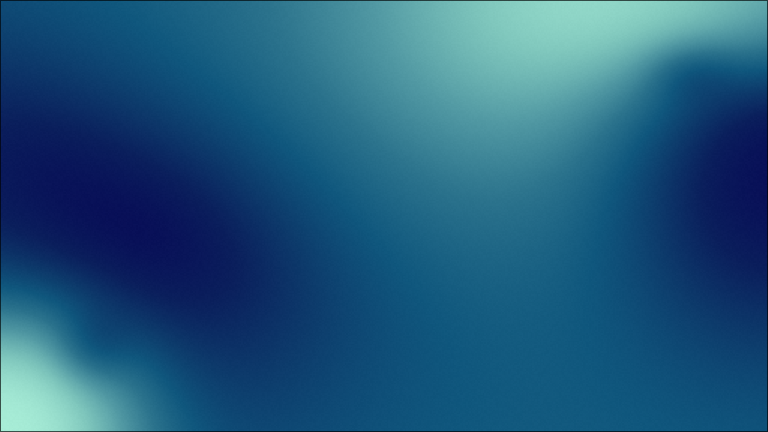
A Shadertoy shader for this background:

```glsl
#define BASE_TONE 0.45
#define GLOW_GAIN 0.47
#define LEFT_SHADE 1.0
#define RIGHT_SHADE 0.96
#define CORNER_GLOW 0.98
#define CORNER_NOTCH 0.42
#define TOP_NOTCH 0.27
#define GRAIN_CELLS 288.0
#define GRAIN_GAIN 0.011
#define FRAME_WIDTH 0.0014

// Tone ramp from deep navy through teal to pale mint
const vec3 RAMP[8] = vec3[8](
    vec3(0.03, 0.05, 0.34), vec3(0.04, 0.12, 0.36),
    vec3(0.05, 0.23, 0.42), vec3(0.06, 0.34, 0.49),
    vec3(0.17, 0.45, 0.55), vec3(0.32, 0.60, 0.64),
    vec3(0.50, 0.78, 0.74), vec3(0.67, 0.94, 0.85));

vec3 toneColor(float tone) {
    float t = clamp(tone, 0.0, 1.0) * 7.0;
    int i = min(int(t), 6);
    return mix(RAMP[i], RAMP[i + 1], t - float(i));
}

float hash(vec2 p) {
    return fract(sin(dot(p, vec2(12.9898, 78.233))) * 43758.5453);
}

// Elliptical Gaussian falloff
float blob(vec2 offset, vec2 radius) {
    vec2 q = offset / radius;
    return exp(-dot(q, q));
}

// Slanted shadow with a long tail, wider on its lower side
float leftShadow(vec2 offset) {
    vec2 axis = vec2(0.87, -0.49);
    vec2 q = vec2(dot(offset, axis), dot(offset, vec2(-axis.y, axis.x)));
    vec2 radius = vec2(q.x < 0.0 ? 0.75 : 0.48, q.y < 0.0 ? 0.42 : 0.29);
    return exp(-pow(length(q / radius), 1.75));
}

// Leaning shadow with a long lower tail and a firmer upper edge
float rightShadow(vec2 offset) {
    float across = (offset.x - 0.15 * max(offset.y, 0.0)) / 0.37;
    float below = min(offset.y, 0.0) / 0.39;
    float above = max(offset.y, 0.0) / 0.28;
    return exp(-across * across - below * below - pow(above, 3.0));
}

float toneField(vec2 p) {
    // Broad light along the top
    float tone = BASE_TONE + GLOW_GAIN * blob(p - vec2(1.38, 1.0), vec2(0.68, 0.47));

    // Shadows on both sides, and the notch cut into the light
    tone *= 1.0 - LEFT_SHADE * leftShadow(p - vec2(0.30, 0.46));
    tone *= 1.0 - RIGHT_SHADE * rightShadow(p - vec2(1.80, 0.58));
    tone *= 1.0 - TOP_NOTCH * blob(p - vec2(1.61, 0.82), vec2(0.10, 0.07));

    // Corner light with a soft bite on its rim
    float rim = length(p / vec2(0.37, 0.32));
    float corner = CORNER_GLOW * exp(-pow(rim, 2.6));
    corner *= 1.0 - CORNER_NOTCH * blob(p - vec2(0.23, 0.21), vec2(0.09));
    return mix(tone, 1.0, corner);
}

void mainImage(out vec4 fragColor, in vec2 fragCoord) {
    vec2 p = fragCoord / iResolution.y;
    vec2 size = vec2(iResolution.x / iResolution.y, 1.0);
    vec3 color = toneColor(toneField(p));

    // Fine film grain
    color += GRAIN_GAIN * (hash(floor(p * GRAIN_CELLS)) - 0.5);

    // Thin dark frame, antialiased
    vec2 border = min(p, size - p);
    float pixel = 1.0 / iResolution.y;
    float inside = smoothstep(-0.5, 0.5, (min(border.x, border.y) - FRAME_WIDTH) / pixel);
    fragColor = vec4(color * inside, 1.0);
}
```
